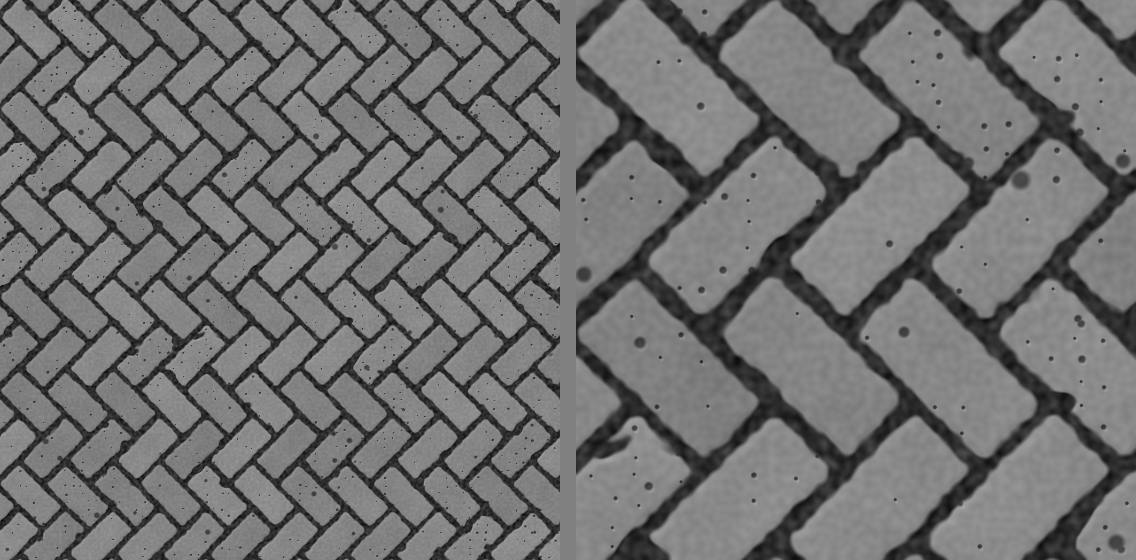
Left, the full canvas; right, a detail of the centre.
A WebGL 1 fragment shader for this texture:

```glsl
precision highp float;
// Grey concrete pavers in a diagonal herringbone with dark gritty joints.
// A 45 degree grid is split into 2:1 bricks; each gets its own tone, wear and
// small shift, while wrapping gradient noise and pits roughen the surface.

uniform vec2 u_resolution;

const float COLUMNS = 12.0;               // bricks across; half as many row pairs down
const vec2  PATTERN_OFFSET = vec2(0.085, 0.37);
const float HALF_JOINT = 0.083;           // lengths in brick widths
const float CORNER_RADIUS = 0.11;
const float SHIFT = 0.045;
const float TILT = 0.04;
const float EDGE_SOFTNESS = 0.03;
const float CHIP_DEPTH = 0.16;
const vec3  STONE = vec3(0.522);
const vec3  JOINT = vec3(0.175);
const float TONE_RANGE = 0.05;
const float GRIT = 0.14;
const float PIT_SHADE = 0.5;
const vec2  LIGHT_STEP = vec2(-0.0010, 0.0016);
const float LIGHT_STRENGTH = 0.11;

vec2 hash2(vec2 p) {
  vec3 q = fract(p.xyx * vec3(0.1031, 0.1030, 0.0973));
  q += dot(q, q.yzx + 33.33);
  return fract((q.xx + q.yz) * q.zy);
}

float cornerSlope(vec2 cell, vec2 corner, vec2 f, float period) {
  float angle = 6.2832 * hash2(mod(cell + corner, period) + period).x;
  return dot(vec2(cos(angle), sin(angle)), f - corner);
}

// Gradient noise, about -1 to 1, with a whole number of cells per canvas
float noise(vec2 uv, float period) {
  vec2 p = uv * period, cell = floor(p), f = p - cell;
  vec2 w = f * f * f * (f * (f * 6.0 - 15.0) + 10.0);
  float low = mix(cornerSlope(cell, vec2(0.0, 0.0), f, period),
                  cornerSlope(cell, vec2(1.0, 0.0), f, period), w.x);
  float high = mix(cornerSlope(cell, vec2(0.0, 1.0), f, period),
                   cornerSlope(cell, vec2(1.0, 1.0), f, period), w.x);
  return 1.4 * mix(low, high, w.y);
}

// Scattered round holes, at most one per cell
float pits(vec2 uv, float cells, float chance) {
  vec2 p = uv * cells;
  vec2 cell = mod(floor(p), cells) + cells;
  vec2 centre = 0.3 + 0.4 * hash2(cell);
  vec2 kind = hash2(cell + 157.0);
  float radius = mix(0.09, 0.24, kind.y * kind.y);
  float hole = 1.0 - smoothstep(0.4 * radius, radius, length(fract(p) - centre));
  return hole * step(kind.x, chance);
}

// Returns signed distance to the brick edge, brick tone and brick wear
vec3 paver(vec2 uv) {
  vec2 q = uv * COLUMNS + PATTERN_OFFSET;
  vec2 g = vec2(q.x - q.y, q.x + q.y);
  vec2 cell = floor(g);
  float part = floor(mod(cell.x - cell.y + 0.5, 4.0));
  bool along = part < 1.5;
  vec2 centre = cell + (along ? vec2(1.0 - part, 0.5) : vec2(0.5, part - 2.0));

  vec2 id = floor(2.0 * vec2(centre.x + centre.y, centre.y - centre.x) + 0.5);
  id = mod(id, 4.0 * COLUMNS);
  vec2 look = hash2(id + 11.0);
  vec2 local = g - centre;
  if (!along) local = local.yx;
  local += SHIFT * (hash2(id + 71.0) - 0.5);
  local += TILT * (hash2(id + 131.0).x - 0.5) * vec2(-local.y, local.x);

  vec2 box = abs(local) - vec2(1.0, 0.5) + HALF_JOINT + CORNER_RADIUS;
  float d = length(max(box, 0.0)) + min(max(box.x, box.y), 0.0) - CORNER_RADIUS;
  d += 0.025 * noise(uv, 44.0) + 0.022 * noise(uv, 120.0);
  d += CHIP_DEPTH * look.y * smoothstep(0.3, 0.8, noise(uv, 34.0));
  return vec3(d, look);
}

float allPits(vec2 uv, float wear) {
  float small = pits(uv, 72.0, 0.08 + 0.4 * wear * wear);
  return max(small, pits(uv, 31.0, 0.05 + 0.12 * wear));
}

// Height of the rounded bricks, less their pits
float relief(vec2 uv) {
  vec3 brick = paver(uv);
  float top = 1.0 - smoothstep(-0.09, 0.05, brick.x);
  return top * (1.0 - 0.5 * allPits(uv, brick.z)) + 0.12 * noise(uv, 110.0);
}

void main() {
  vec2 uv = gl_FragCoord.xy / u_resolution;
  vec3 brick = paver(uv);
  float pixel = 1.4142 * COLUMNS / min(u_resolution.x, u_resolution.y);
  float soft = max(EDGE_SOFTNESS, 0.7 * pixel);
  float cover = 1.0 - smoothstep(-soft, soft, brick.x);

  // Stone: brick tone, broad stains and fine grain
  float grain = noise(uv, 190.0);
  float stain = noise(uv, 18.0) + 0.6 * noise(uv, 53.0);
  vec3 stone = STONE + TONE_RANGE * (brick.y - 0.5) + 0.022 * stain + 0.035 * grain;
  stone *= 1.0 - PIT_SHADE * allPits(uv, brick.z);

  // Joint: dark sand with lighter grit
  float grit = 0.6 * noise(uv, 150.0) + 0.5 * grain + 0.3 * noise(uv, 70.0);
  vec3 joint = max(JOINT + GRIT * grit, 0.06);

  float light = relief(uv) - relief(uv + LIGHT_STEP);
  vec3 colour = mix(joint, stone, cover) + LIGHT_STRENGTH * light;
  gl_FragColor = vec4(clamp(colour, 0.0, 1.0), 1.0);
}
```
